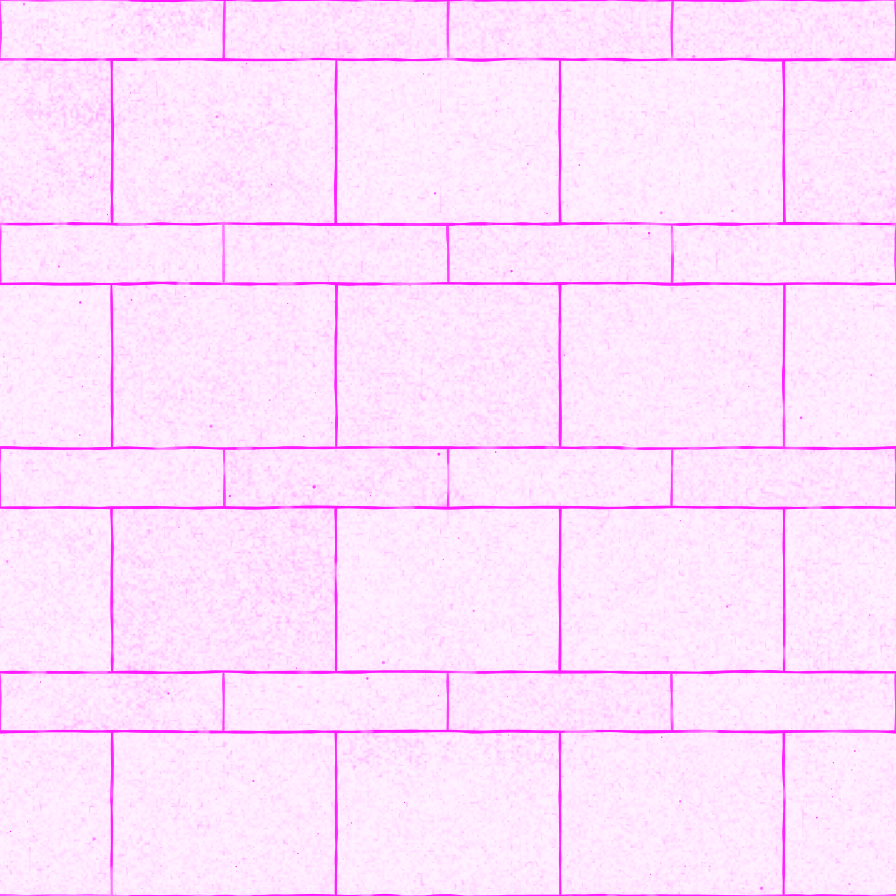
Give the GLSL for this texture, as a three.js fragment shader.

```glsl
#define REPEATS 4.0
#define TALL_SHARE 0.734
#define JOINT_HALF_WIDTH 0.0015
#define JOINT_WOBBLE 0.0014
#define GRAIN_CELLS 360.0
#define GRAIN_DEPTH 0.12
#define STAIN_DEPTH 0.14
#define SPECK_CELLS 52.0
#define SPECK_CHANCE 0.035
#define BASE_COLOR vec3(1.0, 0.962, 1.0)
#define JOINT_COLOR vec3(1.0, 0.10, 1.0)

varying vec2 vUv;

float hash(vec2 p) {
  vec3 q = fract(vec3(p.xyx) * 0.1031);
  q += dot(q, q.yzx + 33.33);
  return fract((q.x + q.y) * q.z);
}

// Value noise that wraps after a whole number of cells
float noise(vec2 uv, float cells, float seed) {
  vec2 p = uv * cells;
  vec2 i = floor(p);
  vec2 f = fract(p);
  f = f * f * (3.0 - 2.0 * f);
  vec2 a = mod(i, cells) + seed;
  vec2 b = mod(i + 1.0, cells) + seed;
  return mix(mix(hash(a), hash(vec2(b.x, a.y)), f.x),
             mix(hash(vec2(a.x, b.y)), hash(b), f.x), f.y);
}

float fbm(vec2 uv, float cells, float seed) {
  float sum = 0.0;
  float weight = 0.5;
  for (int i = 0; i < 4; i++) {
    sum += weight * noise(uv, cells, seed);
    cells *= 2.0;
    seed += 17.0;
    weight *= 0.5;
  }
  return sum / 0.9375;
}

// Coverage of a joint at distance d from its centre
float jointMask(float d, float halfWidth, float soft) {
  return 1.0 - smoothstep(halfWidth - soft, halfWidth + soft, d);
}

// Small dark pits, one candidate per cell
float specks(vec2 uv, float soft) {
  vec2 p = uv * SPECK_CELLS;
  vec2 cell = mod(floor(p), SPECK_CELLS);
  vec2 center = 0.2 + 0.6 * vec2(hash(cell + 71.0), hash(cell + 133.0));
  float size = hash(cell + 207.0);
  float radius = mix(0.0006, 0.0019, size * size * size);
  float d = length(fract(p) - center) / SPECK_CELLS;
  float present = step(hash(cell + 311.0), SPECK_CHANCE);
  float strength = mix(0.3, 0.9, hash(cell + 401.0));
  return present * strength * jointMask(d, radius, soft);
}

void main() {
  float soft = max(0.0006, 0.6 * fwidth(vUv.x));

  // Slightly uneven joint positions
  vec2 wobble = vec2(noise(vUv, 28.0, 5.0), noise(vUv, 28.0, 91.0)) - 0.5;
  vec2 p = (vUv + wobble * JOINT_WOBBLE) * REPEATS;

  // Tall course below a short one, offset by half a block
  float y = fract(p.y);
  float tall = 1.0 - step(TALL_SHARE, y);
  float x = p.x + 0.5 * tall;
  vec2 block = mod(vec2(floor(x), floor(p.y)), REPEATS);
  block += vec2(11.0, 23.0) + 40.0 * tall;

  // Joints with uneven width and worn spots
  float across = min(min(y, 1.0 - y), abs(y - TALL_SHARE)) / REPEATS;
  float along = (0.5 - abs(fract(x) - 0.5)) / REPEATS;
  float halfWidth = JOINT_HALF_WIDTH * mix(0.75, 1.25, noise(vUv, 72.0, 31.0));
  float upright = jointMask(along, halfWidth * 0.92, soft);
  upright *= mix(0.82, 0.96, tall);
  float joint = max(jointMask(across, halfWidth, soft), upright);
  joint *= mix(0.55, 1.0, smoothstep(0.08, 0.3, noise(vUv, 44.0, 57.0)));

  // Grain, with its own strength in every block
  float grain = mix(noise(vUv, GRAIN_CELLS, 3.0),
                    noise(vUv, GRAIN_CELLS * 0.5, 47.0), 0.35);
  float tone = hash(block);
  float wear = GRAIN_DEPTH + 0.07 * tone * tone;

  // Cloudy stains on some blocks
  float cloud = fbm(vUv, 12.0, 63.0);
  float stained = smoothstep(0.35, 1.0, hash(block + 83.0));
  wear += STAIN_DEPTH * stained * smoothstep(0.48, 0.72, cloud);
  wear += 0.05 * (fbm(vUv, 20.0, 119.0) - 0.5);

  // Faint halo beside the joints
  float halo = 0.025 * exp(-min(across, along) / 0.004);
  float shade = 0.008 + 0.012 * tone + wear * grain * grain + halo;

  vec3 color = BASE_COLOR - vec3(0.0, shade, 0.0);
  float pinholes = smoothstep(0.84, 0.98, noise(vUv, 240.0, 149.0));
  color.g -= 0.12 * pinholes;
  color = mix(color, JOINT_COLOR, max(joint, specks(vUv, soft)));
  gl_FragColor = vec4(color, 1.0);
}
```
